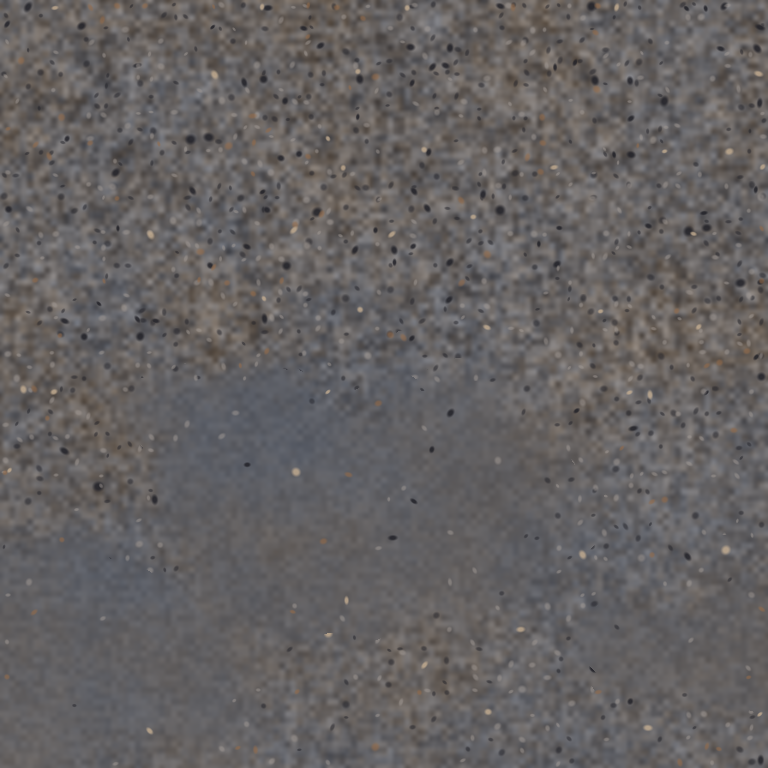
Give the GLSL for this texture, as a three.js fragment shader.

```glsl
// Weathered grey stone: a gritty, pitted crust around smoother slate patches.
// Layered value noise gives the grain, soft ellipses set where it is worn flat,
// and jittered cells scatter dark pits, pale chips and rusty crumbs.
varying vec2 vUv;

const vec3 STONE = vec3(0.399, 0.387, 0.388);
const vec3 WARM_SHIFT = vec3(0.022, 0.002, -0.024);
const vec3 PIT = vec3(0.13, 0.13, 0.155);
const vec3 CHIP = vec3(0.64, 0.61, 0.59);
const vec3 CREAM = vec3(0.77, 0.68, 0.57);
const vec3 RUST = vec3(0.58, 0.42, 0.29);

float hash(vec2 p) {
  return fract(sin(dot(p, vec2(127.1, 311.7))) * 43758.5453);
}

// Value noise centred on zero
float noise(vec2 p) {
  vec2 cell = floor(p);
  vec2 f = fract(p);
  f = f * f * (3.0 - 2.0 * f);
  float low = mix(hash(cell), hash(cell + vec2(1.0, 0.0)), f.x);
  float high = mix(hash(cell + vec2(0.0, 1.0)), hash(cell + 1.0), f.x);
  return mix(low, high, f.y) - 0.5;
}

float fbm(vec2 p) {
  float sum = 0.0;
  float amplitude = 1.0;
  for (int i = 0; i < 4; i++) {
    sum += amplitude * noise(p);
    p = mat2(1.6, 1.2, -1.2, 1.6) * p + 17.3;
    amplitude *= 0.55;
  }
  return sum;
}

// 1 inside an ellipse, fading out across its rim
float softEllipse(vec2 p, vec2 center, vec2 radii) {
  return 1.0 - smoothstep(0.65, 1.2, length((p - center) / radii));
}

// How gritty the surface is: 0 worn smooth, 1 coarse
float roughness(vec2 p) {
  vec2 q = p + 0.16 * vec2(fbm(p * 5.0 + 3.1), fbm(p * 5.0 + 41.7));
  float worn = softEllipse(q, vec2(0.42, 0.33), vec2(0.32, 0.21));
  worn = max(worn, softEllipse(q, vec2(0.07, 0.10), vec2(0.26, 0.16)));
  worn = max(worn, 0.85 * softEllipse(q, vec2(0.90, 0.16), vec2(0.17, 0.12)));
  float crust = mix(0.62, 1.0, smoothstep(0.25, 0.6, p.y));
  return crust * (1.0 - worn);
}

// One oval speck in some cells of a grid; share is the filled fraction
float specks(vec2 p, float count, float share, float radius, float seed) {
  vec2 q = p * count + seed;
  vec2 cell = floor(q);
  vec2 jitter = vec2(hash(cell + 5.3), hash(cell + 9.1));
  vec2 d = fract(q) - mix(vec2(0.32), vec2(0.68), jitter);
  float angle = 6.2832 * hash(cell + 2.7);
  float c = cos(angle);
  float s = sin(angle);
  d = mat2(c, s, -s, c) * d;
  d.x *= mix(1.0, 1.9, hash(cell + 7.9));
  float size = radius * mix(0.55, 1.0, hash(cell + 3.3));
  float spot = 1.0 - smoothstep(0.35 * size, 1.2 * size, length(d));
  return spot * step(hash(cell + 1.7), share);
}

void main() {
  vec2 p = vUv;
  float rough = roughness(p);

  // Broad stains, warm on the crust and blue on the worn patches
  float stain = fbm(p * 6.0 + 11.0);
  float warmth = 1.3 * fbm(p * 7.0 + 63.0) + mix(-0.5, 0.35, rough);
  vec3 color = STONE + 0.026 * stain + WARM_SHIFT * warmth;
  color += mix(-0.012, 0.004, rough);

  // Grain at three sizes, fading on the worn patches
  float fine = noise(p * 128.0 + 7.0);
  float medium = noise(mat2(0.8, 0.6, -0.6, 0.8) * p * 85.0 + 29.0);
  float coarse = noise(p * 42.0 + 53.0);
  color += fine * mix(0.055, 0.15, rough);
  color += medium * mix(0.018, 0.125, rough);
  color += coarse * mix(0.018, 0.055, rough);
  color += WARM_SHIFT * noise(p * 100.0 + 83.0) * mix(0.5, 1.6, rough);

  // Dark pits, mostly in the upper crust
  float upper = smoothstep(0.3, 0.8, p.y);
  float pitShare = rough * mix(0.03, 0.12, upper);
  float pits = specks(p, 42.0, pitShare, 0.34, 13.0);
  pits = max(pits, 0.6 * specks(p, 68.0, 0.14 * rough, 0.4, 37.0));
  color = mix(color, PIT, 0.85 * pits);

  // Pale chips everywhere, cream and rust crumbs where it is rough
  float chips = specks(p, 64.0, 0.02 + 0.11 * rough, 0.38, 71.0);
  float creams = specks(p, 48.0, 0.03 * rough, 0.34, 97.0);
  float crumbs = specks(p, 56.0, 0.045 * rough, 0.36, 119.0);
  color = mix(color, CHIP, 0.5 * chips);
  color = mix(color, RUST, 0.6 * crumbs);
  color = mix(color, CREAM, 0.8 * creams);

  gl_FragColor = vec4(color, 1.0);
}
```
